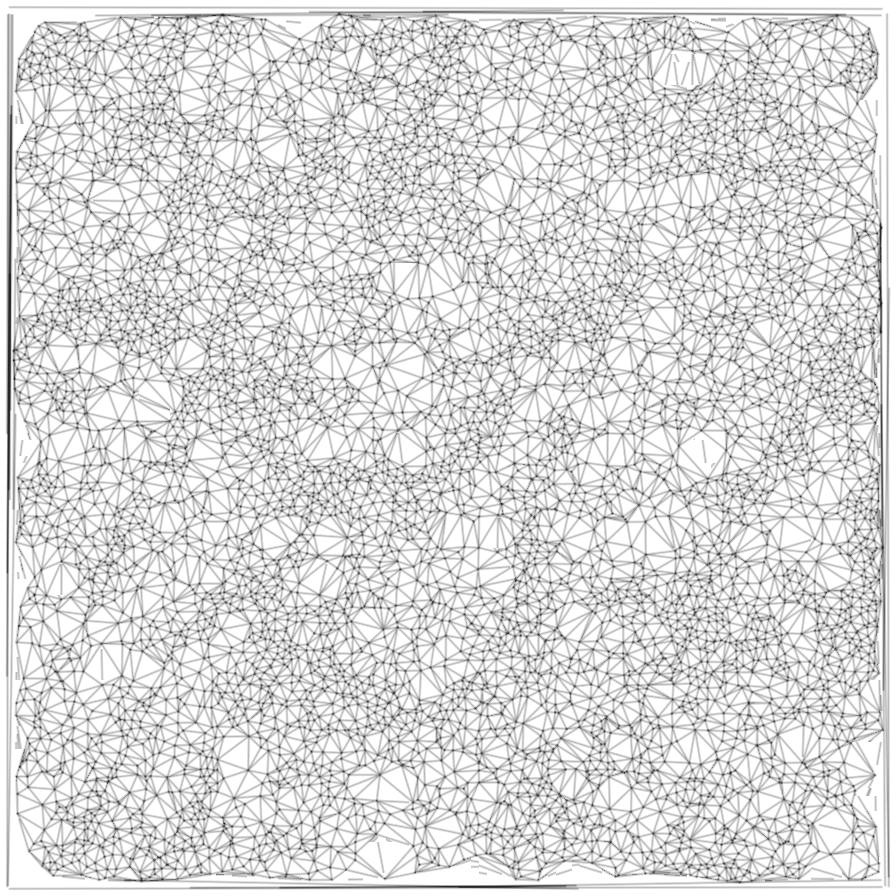
A three.js fragment shader for this pattern:

```glsl
varying vec2 vUv;

#define GRID 116.0        // candidate points across the canvas
#define REACH 4           // cells searched on each side
#define SIDE 9            // 2 * REACH + 1
#define SOFT 0.00195      // half width of a softened line
#define LINE_INK 0.28     // peak darkness of one line
#define DOT_INK 0.26      // extra darkness at a vertex
#define DOT_SIZE 0.0023
#define MARGIN 0.014
#define VOID_GRID 21.0
#define VOID_SHARE 0.3
#define MAX_INK 0.85

const float ABSENT = 1000.0;

vec2 hash2(vec2 p) {
  vec3 q = fract(p.xyx * vec3(0.1031, 0.1030, 0.0973));
  q += dot(q, q.yzx + 33.33);
  return fract((q.xx + q.yz) * q.zy);
}

float noise(vec2 p) {
  vec2 i = floor(p), f = fract(p);
  f = f * f * (3.0 - 2.0 * f);
  return mix(mix(hash2(i).x, hash2(i + vec2(1.0, 0.0)).x, f.x),
             mix(hash2(i + vec2(0.0, 1.0)).x, hash2(i + 1.0).x, f.x), f.y);
}

float cross2(vec2 a, vec2 b) { return a.x * b.y - a.y * b.x; }

float segmentDistance(vec2 p, vec2 a, vec2 b) {
  vec2 d = b - a;
  return length(p - a - d * clamp(dot(p - a, d) / max(dot(d, d), 1e-9), 0.0, 1.0));
}

float lineInk(float d) { return LINE_INK * max(0.0, 1.0 - d / SOFT); }

// Chance that a point exists: slanted dense streaks, round voids, ragged rim
float density(vec2 p) {
  vec2 rim = min(p, 1.0 - p);
  float ragged = MARGIN + 0.007 * hash2(floor(p * 24.0) + 70.0).x;
  if (min(rim.x, rim.y) < ragged) return 0.0;
  vec2 v = floor(p * VOID_GRID);
  vec2 h = hash2(v + 311.0), k = hash2(v + 517.0);
  float radius = mix(0.25, 0.43, k.x);
  vec2 center = 0.5 + (h - 0.5) * (1.0 - 2.0 * radius);
  if (k.y < VOID_SHARE && length(fract(p * VOID_GRID) - center) < radius) return 0.0;
  vec2 slanted = vec2(dot(p, vec2(0.9, -0.44)) * 10.0, dot(p, vec2(0.44, 0.9)) * 4.0);
  float ridge = 1.0 - abs(2.0 * noise(slanted + 9.0) - 1.0);
  return 0.3 + 0.36 * noise(p * 27.0 + 40.0) + 0.6 * pow(ridge, 6.0);
}

// Long flat lines that close the rim of the mesh
float rimInk(vec2 p) {
  float ink = 0.0;
  for (int s = 0; s < 4; s++) {
    vec2 q = s < 2 ? p.yx : p;
    if (s == 1 || s == 3) q.y = 1.0 - q.y;
    if (q.y > 0.03) continue;
    for (int i = 0; i < 9; i++) {
      if (s > 0 && i > 4) break;
      vec2 id = vec2(float(i) * 3.0 + 5.0, float(s) * 7.0 + 2.0);
      vec2 span = hash2(id), offset = 0.007 + 0.011 * hash2(id + 90.0);
      float start = max(0.012, span.x * 0.7 - 0.1);
      float end = min(0.983, start + 0.25 + 0.5 * span.y);
      if (i == 0) { start = 0.011; end = 0.984; offset = vec2(0.008, 0.01); }
      ink += lineInk(segmentDistance(q, vec2(start, offset.x), vec2(end, offset.y)));
    }
  }
  return ink;
}

void main() {
  // Gather nearby points, placed relative to this spot
  vec2 points[81];
  vec2 here = vUv * GRID, home = floor(here);
  vec2 a = vec2(ABSENT), b = vec2(ABSENT), c = vec2(ABSENT);
  for (int j = 0; j < SIDE; j++)
    for (int i = 0; i < SIDE; i++) {
      vec2 cell = home + vec2(float(i - REACH), float(j - REACH));
      vec2 spot = cell + hash2(cell + 150.0);
      bool kept = hash2(cell + 733.0).y < density(spot / GRID);
      vec2 q = kept ? spot - here : vec2(ABSENT);
      points[j * SIDE + i] = q;
      if (dot(q, q) < dot(a, a)) a = q;
    }
  float ink = rimInk(vUv);

  if (a.x < 50.0) {
    ink += DOT_INK * max(0.0, 1.0 - length(a) / (GRID * DOT_SIZE));

    // The nearest neighbour of a point always gives a Delaunay edge
    float best = 1e6;
    for (int i = 0; i < SIDE * SIDE; i++) {
      vec2 d = points[i] - a;
      float m = dot(d, d);
      if (m > 1e-6 && m < best) { best = m; b = points[i]; }
    }
    if (cross2(b - a, -a) < 0.0) { vec2 t = a; a = b; b = t; }

    // Walk across triangles until one holds this spot
    bool closed = false;
    for (int step = 0; step < 9; step++) {
      best = 1e6;
      closed = false;
      for (int i = 0; i < SIDE * SIDE; i++) {
        vec2 q = points[i];
        float area = cross2(b - a, q - a);
        if (q.x > 50.0 || area < 1e-4) continue;
        float cotangent = dot(q - a, q - b) / area;
        if (cotangent < best) { best = cotangent; c = q; closed = true; }
      }
      if (!closed) break;
      if (cross2(c - b, -b) < 0.0) a = c;
      else if (cross2(a - c, -c) < 0.0) b = c;
      else break;
    }
    if (b.x < 50.0) ink += lineInk(segmentDistance(vec2(0.0), a, b) / GRID);
    if (closed) {
      ink += lineInk(segmentDistance(vec2(0.0), b, c) / GRID);
      ink += lineInk(segmentDistance(vec2(0.0), c, a) / GRID);
    }
  }
  gl_FragColor = vec4(vec3(1.0 - min(ink, MAX_INK)), 1.0);
}
```
